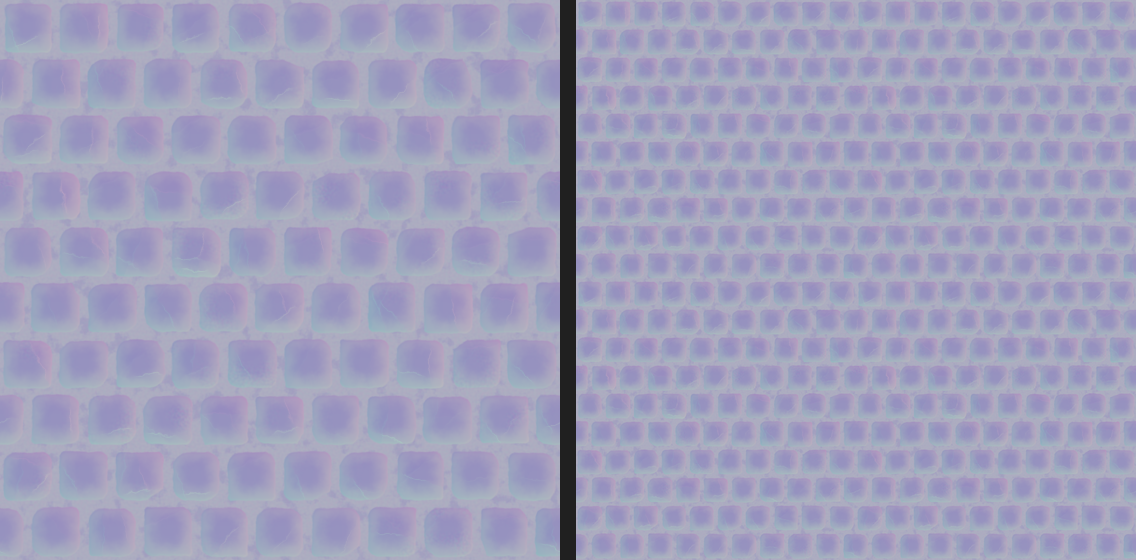
Left: one tile. Right: repeated 2 by 2.
Write a WebGL 2 fragment shader that draws this texture map.

```glsl
#version 300 es
precision highp float;
// Normal-map style cobblestones: ten rows of ten rounded stones, alternate rows
// shifted by half a stone. Each stone is a rounded box with its own corners,
// tinted by slope, cut by random cracks; wrapping gradient noise adds the wear.
uniform vec2 u_resolution;
out vec4 fragColor;

const float REPEATS = 10.0;
const vec3 JOINT = vec3(0.675, 0.675, 0.752);
const vec3 JOINT_DIRT = vec3(0.61, 0.595, 0.75);
const vec3 STONE_TOP = vec3(0.588, 0.573, 0.75);
const vec3 STONE_SIDE = vec3(0.648, 0.65, 0.75);

vec2 hash22(vec2 p) {
  vec3 q = fract(vec3(p.xyx) * vec3(0.1031, 0.103, 0.0973));
  q += dot(q, q.yzx + 33.33);
  return fract((q.xx + q.yz) * q.zy);
}

vec2 gradientAt(vec2 cell, float period, float seed) {
  float angle = 6.2832 * hash22(mod(cell, period) + seed).x;
  return vec2(cos(angle), sin(angle));
}

// Gradient noise that wraps after one unit of uv
float noise(vec2 uv, float period, float seed) {
  vec2 p = uv * period, i = floor(p), f = p - i;
  vec2 w = f * f * f * (f * (f * 6.0 - 15.0) + 10.0);
  vec2 e = vec2(1.0, 0.0);
  float a = dot(gradientAt(i, period, seed), f);
  float b = dot(gradientAt(i + e.xy, period, seed), f - e.xy);
  float c = dot(gradientAt(i + e.yx, period, seed), f - e.yx);
  float d = dot(gradientAt(i + e.xx, period, seed), f - e.xx);
  return mix(mix(a, b, w.x), mix(c, d, w.x), w.y);
}

float fbm(vec2 uv, float period, float seed) {
  float sum = 0.0, gain = 1.0;
  for (int k = 0; k < 4; k++) {
    sum += gain * noise(uv, period, seed + float(k) * 17.0);
    period *= 2.0;
    gain *= 0.55;
  }
  return sum;
}

float roundedBox(vec2 p, vec2 halfSize, float radius) {
  vec2 q = abs(p) - halfSize + radius;
  return min(max(q.x, q.y), 0.0) + length(max(q, 0.0)) - radius;
}

// Red leans to the right, green leans downwards
vec3 slopeTint(vec2 slope) {
  return vec3(slope.x, -slope.y, 0.0);
}

// Stone outline: a radius for each corner and one angular chip
float stoneDistance(vec2 p, vec2 id, vec2 halfSize) {
  vec2 corner = hash22(id * 3.0 + step(0.0, p) + 41.0);
  float d = roundedBox(p, halfSize, mix(0.06, 0.3, corner.x));
  vec2 chip = hash22(id + 71.0);
  float angle = 6.2832 * chip.x;
  return max(d, dot(p, vec2(cos(angle), sin(angle))) - mix(0.42, 0.6, chip.y));
}

// Cracks with a lit lip and a faintly tilted facet on one side
vec3 crackTint(vec2 p, vec2 id, float wobble) {
  vec3 tint = vec3(0.0);
  for (int k = 0; k < 3; k++) {
    vec2 seed = id + 23.0 * float(k) + 101.0;
    vec2 place = hash22(seed), kind = hash22(seed + 53.0);
    float angle = 6.2832 * place.x;
    vec2 dir = vec2(cos(angle), sin(angle));
    float across = dot(p, dir) - mix(0.05, 0.32, place.y) + 0.06 * wobble;
    float along = abs(dot(p, vec2(-dir.y, dir.x)) - 0.3 * (kind.x - 0.5));
    float present = smoothstep(0.4, 0.75, kind.y);
    float lip = exp(-across * across / 0.00022) * (1.0 - smoothstep(0.12, 0.3, along));
    float facet = smoothstep(-0.01, 0.03, across);
    tint += present * lip * (slopeTint(dir) * 0.03 + vec3(0.02, 0.028, 0.003));
    tint += (0.4 + present) * facet * slopeTint(dir) * 0.011;
  }
  return tint;
}

vec3 stoneColor(vec2 p, vec2 id, vec2 halfSize, float d, float wobble) {
  vec2 s = p / halfSize;
  vec2 slope = s * abs(s);
  vec2 m = pow(abs(s - vec2(0.0, 0.08)), vec2(2.6));
  float radial = pow(m.x + m.y, 1.0 / 2.6) + 0.16 * wobble;
  vec3 col = mix(STONE_TOP, STONE_SIDE, smoothstep(0.28, 1.02, radial));
  float rim = exp(-d * d / 0.0012);
  col += slopeTint(slope) * (0.04 + 0.028 * rim);
  return col + crackTint(p, id, wobble);
}

void main() {
  vec2 uv = gl_FragCoord.xy / u_resolution;

  // Cell layout, even rows shifted by half a stone
  vec2 grid = uv * REPEATS;
  float row = floor(grid.y);
  grid.x += 0.5 * (1.0 - mod(row, 2.0));
  vec2 id = mod(floor(grid), REPEATS);
  vec2 jitter = hash22(id + 7.0) - 0.5;
  vec2 p = fract(grid) - 0.5 - 0.02 * jitter;
  vec2 halfSize = vec2(0.437, 0.445) - 0.022 * hash22(id + 19.0);

  // Wear shared by stones and joints
  float wobble = fbm(uv, 40.0, 3.0);
  vec2 grain = vec2(noise(uv, 190.0, 5.0), noise(uv, 190.0, 61.0));
  float d = stoneDistance(p, id, halfSize) + 0.022 * wobble;

  // Mottled joints
  float dirt = smoothstep(0.0, 0.55, fbm(uv, 30.0, 11.0));
  vec3 joint = mix(JOINT, JOINT_DIRT, 0.6 * dirt) + vec3(0.018 * grain, 0.0);

  // Stones, some of them rough
  float rough = mix(0.006, 0.045, pow(hash22(id + 87.0).x, 3.0));
  float patchy = smoothstep(-0.2, 0.4, noise(uv, 20.0, 29.0));
  vec3 stone = stoneColor(p, id, halfSize, d, wobble) + vec3(rough * patchy * grain, 0.0);

  float cover = 1.0 - smoothstep(-0.025, 0.018, d);
  fragColor = vec4(mix(joint, stone, cover), 1.0);
}
```
